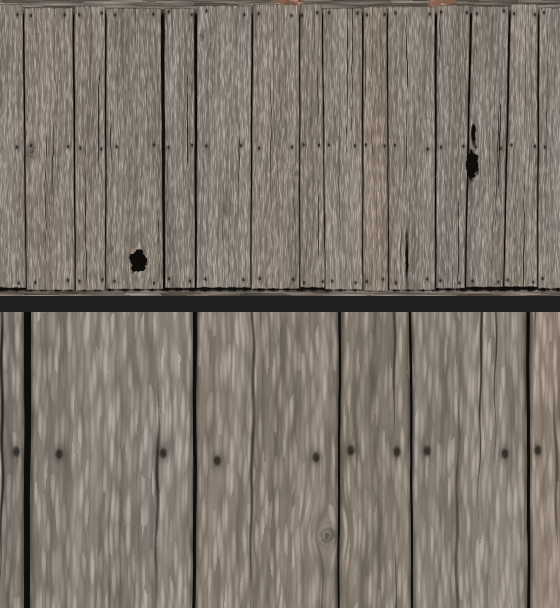
Top: the whole. Bottom: its middle third, enlarged.
Give the GLSL for this texture, as a Shadertoy shader.

```glsl
// Weathered plank wall: fifteen upright boards of uneven width, split by dark gaps.
// Cellular noise makes pale flecks and layered sines make grain lines, which bend
// around knots and holes; nails and hairline cracks are placed per board by hash.
#define PALE_WOOD vec3(0.63, 0.59, 0.55)
#define DARK_WOOD vec3(0.35, 0.32, 0.28)
#define VOID_COLOR vec3(0.06, 0.05, 0.04)
#define STONE_COLOR vec3(0.55, 0.40, 0.33)
#define FLECK_SCALE vec2(400.0, 50.0)
#define GRAIN_SCALE vec2(620.0, 20.0)
#define STREAK_SCALE vec2(130.0, 7.0)
#define NAIL_RADIUS 0.0017
#define CRACK_WIDTH 0.0007
#define CRACKS 3
#define JOINTS 14
#define KNOTS 7

// Gaps between boards: x at mid height, half width, lean
const vec3 joints[JOINTS] = vec3[](
    vec3(.0443, .0012, -.010), vec3(.1328, .0014, -.007), vec3(.1888, .0011, .000),
    vec3(.2917, .0030, -.005), vec3(.3496, .0024, .000), vec3(.4492, .0013, .005),
    vec3(.5352, .0008, .000), vec3(.5781, .0008, -.010), vec3(.6478, .0011, .000),
    vec3(.6927, .0009, -.004), vec3(.7780, .0017, .000), vec3(.8359, .0017, .020),
    vec3(.9049, .0015, .022), vec3(.9609, .0013, .003));

// Knots: centre and radii; the first four are holes through the board
const int openKnots = 4;
const vec4 knots[KNOTS] = vec4[](
    vec4(.2461, .0625, .0135, .019), vec4(.8430, .2330, .0095, .023),
    vec4(.8455, .2920, .0034, .018), vec4(.7266, .0680, .0022, .034),
    vec4(.0573, .2550, .0085, .013), vec4(.5273, .2200, .0060, .006),
    vec4(.3620, .4630, .0080, .010));

float hash(vec2 p) {
    vec3 q = fract(p.xyx * 0.1031);
    q += dot(q, q.yzx + 33.33);
    return fract((q.x + q.y) * q.z);
}

// Distance to the nearest cell point, and a random value for that cell
vec2 cellular(vec2 p) {
    vec2 cell = floor(p), best = vec2(9.0, 0.0);
    for (int j = -1; j <= 1; j++)
    for (int i = -1; i <= 1; i++) {
        vec2 c = cell + vec2(i, j);
        float d = length(c + vec2(hash(c), hash(c + 71.3)) - p);
        if (d < best.x) best = vec2(d, hash(c + 19.7));
    }
    return best;
}

float waves(vec2 p) {
    float sum = 0.0, amp = 0.5;
    for (int i = 0; i < 4; i++) {
        sum += amp * sin(p.x + 1.7 * sin(p.y));
        p = mat2(1.6, 1.2, -1.2, 1.6) * p + 2.3;
        amp *= 0.5;
    }
    return sum;
}

void mainImage(out vec4 fragColor, in vec2 fragCoord) {
    float px = 1.0 / iResolution.x;
    vec2 p = fragCoord * px;
    float top = iResolution.y * px;

    // Find the board and the distance to its outline
    float id = 0.0, left = -0.035, right = 1.03, inside = 1.0;
    for (int i = 0; i < JOINTS; i++) {
        vec3 joint = joints[i];
        float x = joint.x + joint.z * (p.y - 0.5 * top)
                + 0.0005 * waves(vec2(p.y * 28.0, float(i) * 4.1));
        inside = min(inside, abs(p.x - x) - joint.y * (0.5 + 1.1 * p.y));
        if (p.x > x) { left = x; id += 1.0; } else right = min(right, x);
    }
    float ragged = 0.001 * waves(p * vec2(260.0, 20.0));
    float foot = 0.008 + 0.009 * hash(vec2(id, 3.0)) + ragged;
    float head = top - 0.006 - 0.009 * hash(vec2(id, 8.0)) + ragged;
    inside = min(inside, min(p.y - foot, head - p.y));

    // Bend the grain around knots
    float bend = 0.0, hole = 1.0, knotShade = 0.0;
    for (int i = 0; i < KNOTS; i++) {
        vec4 knot = knots[i];
        vec2 d = (p - knot.xy) / knot.zw, wide = d / vec2(1.9, 2.6);
        bend -= 0.8 * (p.x - knot.x) * exp(-dot(wide, wide));
        float r = length(d + 0.35 * vec2(waves(p * 190.0), waves(p.yx * 170.0)));
        if (i < openKnots) hole = min(hole, (r - 1.0) * knot.z);
        else knotShade += exp(-r * r * 1.3) * (0.6 + 0.25 * sin(r * 11.0));
    }

    // Pale flecks, wavy grain lines, broad streaks and a tone for each board
    float sway = 0.0024 * waves(vec2(p.y * 11.0 + id * 5.3, p.x * 14.0));
    vec2 grain = vec2(p.x - left + bend + sway, p.y);
    vec2 local = grain + vec2(id * 0.37, id * 0.19);
    vec2 cell = cellular(local * FLECK_SCALE);
    float fleck = cell.y * (1.0 - smoothstep(0.1, 0.85, cell.x));
    float tone = 0.63 + 0.68 * (fleck - 0.27) + 0.22 * waves(local * GRAIN_SCALE)
               + 0.15 * waves(local * STREAK_SCALE) + 0.07 * waves(p * vec2(30.0, 9.0) + id)
               + 0.12 * (hash(vec2(id, 5.0)) - 0.5);
    vec3 wood = mix(DARK_WOOD, PALE_WOOD, clamp(tone, -0.3, 1.2));
    wood *= mix(vec3(1.02, 1.0, 0.97), vec3(0.99, 1.0, 1.02), hash(vec2(id, 12.0)));
    wood *= 1.0 - 0.5 * min(knotShade, 1.0);

    // Tapered hairline cracks along the grain
    for (int k = 0; k < CRACKS; k++) {
        vec2 seed = vec2(id * 7.0 + float(k), 41.0);
        float along = (p.y - top * hash(seed)) / (0.03 + 0.11 * hash(seed + 9.0));
        float x = (right - left) * mix(0.1, 0.9, hash(seed + 17.0));
        float d = abs(grain.x - x + 0.0004 * sin(p.y * 130.0 + seed.x))
                - CRACK_WIDTH * (1.0 - along * along);
        wood *= 1.0 - mix(0.2, 0.65, hash(seed + 23.0)) * (1.0 - smoothstep(-0.0004, 0.0008, d));
    }

    // Three rows of paired nails with stained rims
    for (int n = 0; n < 6; n++) {
        vec2 seed = vec2(id, float(n) + 60.0);
        vec2 jitter = vec2(hash(seed), hash(seed + 31.0)) - 0.5;
        vec2 nail = vec2(mix(left, right, n % 2 == 0 ? 0.16 : 0.84), 0.027 + 0.239 * float(n / 2));
        float d = length((p - nail - jitter * vec2(0.006, 0.009)) * vec2(1.0, 0.7));
        wood *= 1.0 - 0.3 * exp(-d * d / (4.0 * NAIL_RADIUS * NAIL_RADIUS));
        wood = mix(wood, VOID_COLOR * 2.5, 0.75 * (1.0 - smoothstep(-0.0008, 0.0012, d - NAIL_RADIUS)));
    }

    // Rails and stones seen behind the boards
    float rail = smoothstep(0.5, 0.512, p.y) + 1.0 - smoothstep(0.007, 0.012, p.y + 2.0 * ragged);
    vec2 railGrain = cellular(p * vec2(14.0, 220.0));
    vec3 back = mix(VOID_COLOR, mix(DARK_WOOD, PALE_WOOD, railGrain.y), rail * (1.0 - 0.45 * railGrain.x));
    float stone = smoothstep(0.75, 0.95, cos((p.x - 0.515) * 22.8)) * step(0.4, p.x) * step(0.5, p.y);
    back = mix(back, STONE_COLOR * (0.7 + 0.6 * cellular(p * 90.0).y), stone * rail);

    // Worn, shaded edges over the dark behind
    inside = min(inside, hole);
    wood *= mix(0.68, 1.0, smoothstep(0.0, 0.0026, inside));
    fragColor = vec4(mix(back, wood, smoothstep(-0.5 * px, 0.5 * px, inside)), 1.0);
}
```
